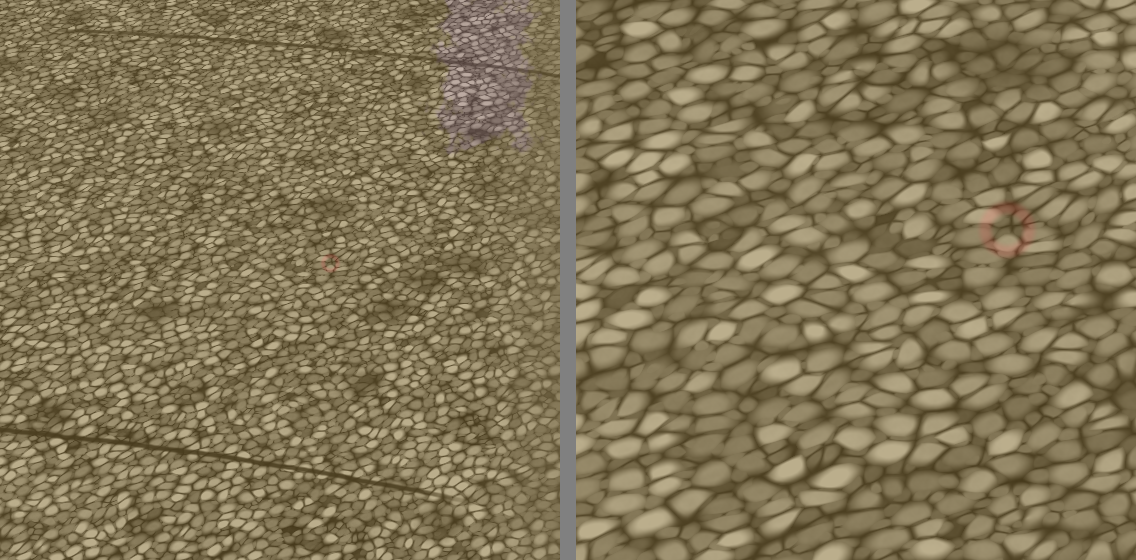
Left: the whole. Right: its middle third, enlarged.
Reproduce this texture procedurally as a Shadertoy shader.

```glsl
// Weathered pebble pavement receding in perspective, with two thin cracks and a lilac stain.

const vec3 GAP_COLOR = vec3(0.36, 0.31, 0.19);
const vec3 STONE_COLOR = vec3(0.67, 0.62, 0.49);
const vec3 LILAC_SHIFT = vec3(0.005, -0.010, 0.085);
const vec3 RUST_SHIFT = vec3(0.07, -0.04, -0.01);
const float HORIZON = 2.6;

float hash(vec2 p, float seed) {
    vec3 q = fract(vec3(p.xyx) * 0.1031 + seed * 0.137);
    q += dot(q, q.yzx + 33.33);
    return fract((q.x + q.y) * q.z);
}

mat2 rotation(float angle) {
    float c = cos(angle), s = sin(angle);
    return mat2(c, -s, s, c);
}

// Cellular noise: nearest distance, second distance, random value of the nearest cell.
vec3 cellular(vec2 p, float seed) {
    vec2 cell = floor(p);
    vec3 found = vec3(9.0, 9.0, 0.0);
    for (int y = -1; y <= 1; y++) {
        for (int x = -1; x <= 1; x++) {
            vec2 id = cell + vec2(x, y);
            vec2 jitter = vec2(hash(id, seed), hash(id, seed + 1.0));
            vec2 offset = p - id - mix(vec2(0.08), vec2(0.92), jitter);
            float turn = (hash(id, seed + 2.0) - 0.5) * 1.5;
            float d = length(rotation(turn) * offset * vec2(0.85, 1.18));
            if (d < found.x) {
                found = vec3(d, found.x, hash(id, seed + 3.0));
            } else {
                found.y = min(found.y, d);
            }
        }
    }
    return found;
}

// Rounded stones with dark seams; a few cells stay empty.
float pebbles(vec2 p, float seed) {
    vec3 c = cellular(p, seed);
    float body = 1.0 - smoothstep(0.22, 0.85, c.x);
    float seam = smoothstep(-0.10, 0.30, c.y - c.x);
    float tone = mix(0.55, 1.25, c.z) * smoothstep(0.0, 0.08, c.z);
    return body * seam * tone;
}

float layeredSines(vec2 p) {
    float sum = 0.0, weight = 0.5;
    for (int i = 0; i < 4; i++) {
        sum += weight * sin(p.x + 1.7 * sin(p.y)) * cos(p.y + 0.8 * sin(p.x));
        p = rotation(0.9) * p * 1.9 + 2.3;
        weight *= 0.55;
    }
    return sum;
}

// Ground plane seen at a slant: one unit per canvas height along the near edge.
vec2 groundPlane(vec2 uv) {
    float depth = HORIZON / (HORIZON - uv.y);
    return vec2((uv.x - 0.5) * depth, HORIZON * depth);
}

// Soft line along a parabola: height, slope and bend.
float crack(vec2 uv, vec3 curve, float width) {
    float path = curve.x + curve.y * uv.x + curve.z * uv.x * uv.x;
    path += 0.002 * layeredSines(vec2(uv.x * 35.0, curve.x));
    return 1.0 - smoothstep(width * 0.25, width, abs(uv.y - path));
}

// Ragged rectangular area, 1 inside.
float stain(vec2 uv, vec2 center, vec2 halfSize, float ragged) {
    vec2 q = abs(uv - center) - halfSize;
    float d = max(q.x, q.y) + ragged * layeredSines(uv * 55.0);
    return 1.0 - smoothstep(-0.015, 0.015, d);
}

void mainImage(out vec4 fragColor, in vec2 fragCoord) {
    vec2 uv = fragCoord / iResolution.xy;
    vec2 ground = groundPlane(uv);
    float cloud = layeredSines(ground * 9.0);

    // Large and small stones, tilted up to the right
    vec2 warped = ground + 0.006 * vec2(cloud, layeredSines(ground.yx * 14.0));
    vec2 grain = rotation(-0.42) * warped;
    grain = vec2(dot(warped, vec2(cos(0.42), sin(0.42))),
                 dot(warped, vec2(-sin(0.42), cos(0.42))));
    float stones = pebbles(grain * vec2(36.0, 49.0), 1.0);
    stones = max(stones, 0.55 * pebbles(grain * vec2(62.0, 80.0), 7.0));

    // Worn dark patches
    vec3 patches = cellular(ground * 5.0, 13.0);
    float worn = (1.0 - smoothstep(0.05, 0.30, patches.x)) * step(0.6, patches.z);
    stones *= 1.0 - 0.5 * worn;

    // Tone, calmer in the distance and along the right side
    float tone = 1.25 * stones - 0.22 + 0.10 * cloud;
    tone += 0.06 * layeredSines(ground * 170.0);
    float haze = 0.15 * uv.y + 0.40 * smoothstep(0.82, 1.0, uv.x);
    tone = mix(tone, 0.43, haze);

    // Cracks
    float nearFade = 1.0 - smoothstep(0.72, 0.88, uv.x);
    float farFade = smoothstep(0.05, 0.15, uv.x) * 0.7;
    tone = mix(tone, -0.25, 0.85 * nearFade * crack(uv, vec3(0.232, -0.09, -0.075), 0.0065));
    tone = mix(tone, -0.15, farFade * crack(uv, vec3(0.950, -0.03, -0.055), 0.0045));

    // Colour and stains
    vec3 color = mix(GAP_COLOR, STONE_COLOR, clamp(tone, -0.35, 1.2));
    color += LILAC_SHIFT * stain(uv, vec2(0.865, 0.88), vec2(0.075, 0.13), 0.045);
    float ring = abs(length(uv - vec2(0.590, 0.530)) - 0.013);
    color += RUST_SHIFT * (1.0 - smoothstep(0.001, 0.006, ring));

    fragColor = vec4(color, 1.0);
}
```
